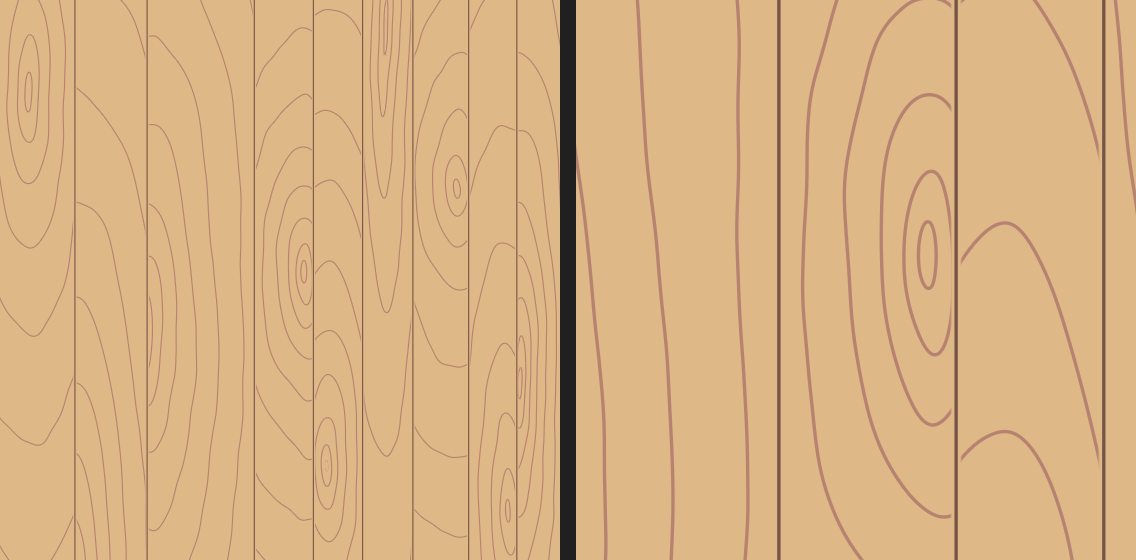
Left: the whole. Right: its middle third, enlarged.
This texture is drawn by a Shadertoy shader. Its source:

```glsl
// Nine flat wooden planks of uneven width, with thin grain lines nested around knots

// Right edge of each plank
const float edges[9] = float[](.1338, .2627, .4541, .5596, .6475, .7373, .8369, .9229, 1.1);

// Knot of each plank: centre x, centre y, width to height ratio, ring density
const vec4 knots[9] = vec4[](
    vec4(.052, .844, .21, 8.0), vec4(.124, -.04, .21, 8.7), vec4(.262, .414, .24, 8.0),
    vec4(.542, .505, .32, 11.5), vec4(.583, .173, .22, 9.9), vec4(.688, .95, .08, 5.9),
    vec4(.818, .678, .33, 9.0), vec4(.908, .088, .17, 7.3), vec4(.926, .31, .15, 9.5));

// Ring offset of each plank
const float phases[9] = float[](.4, .2, .8, .6, .9, .2, .2, .1, .5);

vec2 hashGradient(vec2 cell) {
    float angle = 6.2832 * fract(sin(dot(cell, vec2(127.1, 311.7))) * 4375.85);
    return vec2(cos(angle), sin(angle));
}

float gradientNoise(vec2 p) {
    vec2 i = floor(p), f = p - i;
    vec2 s = f * f * f * (f * (f * 6.0 - 15.0) + 10.0);
    vec2 r = vec2(1, 0);
    float bottom = mix(dot(hashGradient(i), f), dot(hashGradient(i + r), f - r), s.x);
    float top = mix(dot(hashGradient(i + r.yx), f - r.yx), dot(hashGradient(i + 1.0), f - 1.0), s.x);
    return mix(bottom, top, s.y);
}

// Warped elliptical distance from the knot of a plank
float knotDistance(vec2 p, int plank) {
    vec4 knot = knots[plank];
    vec2 seed = vec2(17.3, 9.1) * float(plank);
    vec2 q = p - knot.xy;
    q += vec2(.012, .05) * gradientNoise(p * vec2(9, 4) + seed);
    q += vec2(.003, -.01) * gradientNoise(p * vec2(30, 14) - seed);
    return length(vec2(q.x / knot.z, q.y));
}

// Rings lie closer together near the knot
float ringField(vec2 p, int plank) {
    return knots[plank].w * sqrt(knotDistance(p, plank)) - phases[plank];
}

// Smooth coverage of a line one 512th of the canvas wide
float lineMask(float dist) {
    return clamp(.5 + (.001 - dist) * iResolution.y, 0.0, 1.0);
}

void mainImage(out vec4 fragColor, in vec2 fragCoord) {
    vec2 uv = fragCoord / iResolution.xy;

    // Find the plank and the distance to the nearest seam
    int plank = 0;
    float seamDist = 1.0;
    for (int i = 0; i < 8; i++) {
        if (uv.x > edges[i]) plank = i + 1;
        seamDist = min(seamDist, abs(uv.x - edges[i]));
    }

    // Contour lines of the ring field, kept at an even width by its slope
    float field = ringField(uv, plank);
    vec2 e = vec2(.0005, 0);
    vec2 slope = vec2(ringField(uv + e, plank) - ringField(uv - e, plank),
                      ringField(uv + e.yx, plank) - ringField(uv - e.yx, plank)) / .001;
    float grain = lineMask(abs(fract(field + .5) - .5) / max(length(slope), .01));

    // Leave the knot's heart clear and stop the grain just short of the seams
    grain *= smoothstep(.008, .012, knotDistance(uv, plank));
    grain *= smoothstep(.002, .004, seamDist);

    vec3 color = mix(vec3(.87, .72, .53), vec3(.72, .51, .44), grain);
    color = mix(color, vec3(.47, .33, .28), lineMask(seamDist));
    fragColor = vec4(color, 1);
}
```
